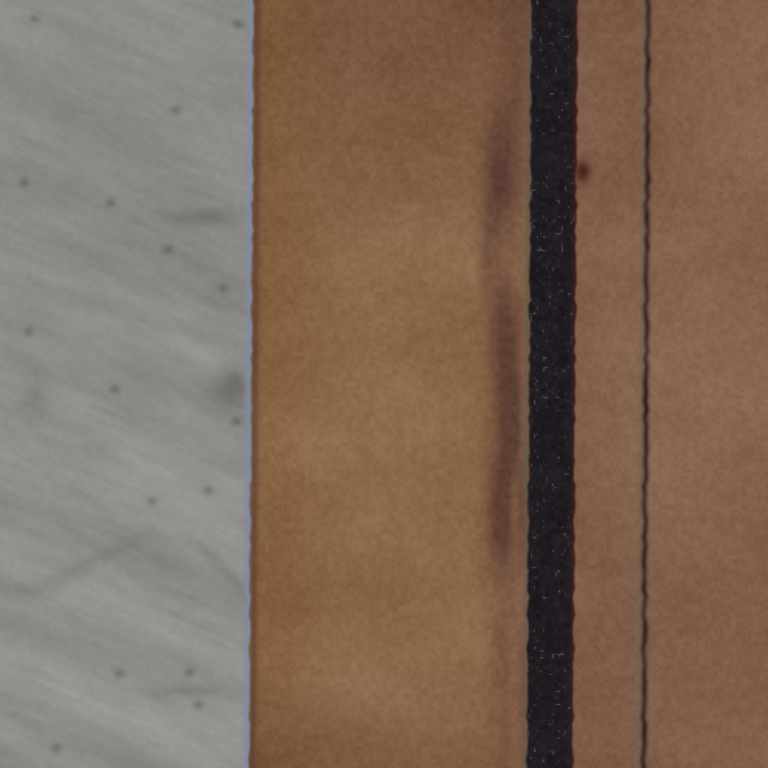
Give the GLSL for this texture, as a WebGL 2 fragment shader.

```glsl
#version 300 es
precision highp float;
uniform vec2 u_resolution;
out vec4 fragColor;

const float WALL_EDGE = 0.327;
const float BAND_LEFT = 0.689;
const float BAND_RIGHT = 0.749;
const float GROOVE_X = 0.841;
const float LEAN = 0.006;
const float SOFT = 0.0025;
const float PIT_CELL = 0.105;
const vec3 PLASTER = vec3(0.555, 0.55, 0.54);
const vec3 FRINGE = vec3(0.50, 0.54, 0.64);
const vec3 WOOD_LIGHT = vec3(0.545, 0.405, 0.290);
const vec3 WOOD_DARK = vec3(0.455, 0.325, 0.245);
const vec3 WOOD_OCHRE = vec3(0.505, 0.365, 0.235);
const vec3 WOOD_RIGHT = vec3(0.510, 0.380, 0.300);
const vec3 STAIN = vec3(0.325, 0.215, 0.190);
const vec3 BAND = vec3(0.125, 0.112, 0.130);
const vec3 RUST = vec3(0.260, 0.115, 0.095);
const vec3 GROOVE = vec3(0.190, 0.130, 0.120);

float hash(vec2 p) {
  vec3 q = fract(vec3(p.xyx) * 0.1031);
  q += dot(q, q.yzx + 33.33);
  return fract((q.x + q.y) * q.z);
}

float noise(vec2 p) {
  vec2 i = floor(p), f = fract(p);
  f = f * f * (3.0 - 2.0 * f);
  return mix(mix(hash(i), hash(i + vec2(1, 0)), f.x),
             mix(hash(i + vec2(0, 1)), hash(i + vec2(1, 1)), f.x), f.y);
}

float fbm(vec2 p) {
  float sum = 0.0, amp = 0.5;
  for (int i = 0; i < 5; i++) {
    sum += amp * noise(p);
    p = mat2(1.6, 1.2, -1.2, 1.6) * p + 7.3;
    amp *= 0.5;
  }
  return sum;
}

float blob(vec2 p, vec2 center, vec2 size) {
  vec2 d = (p - center) / size;
  return exp(-dot(d, d));
}

float line(float d, float width) { return exp(-d * d / (width * width)); }

float edge(float at, float x) { return smoothstep(at - SOFT, at + SOFT, x); }

// Small holes on a jittered grid
float pits(vec2 p) {
  vec2 cell = floor(p / PIT_CELL);
  float sum = 0.0;
  for (int j = -1; j <= 1; j++)
    for (int i = -1; i <= 1; i++) {
      vec2 id = cell + vec2(i, j) + 20.0;
      vec2 center = (id - 20.0 + vec2(hash(id), hash(id + 41.0))) * PIT_CELL;
      sum += step(0.5, hash(id + 83.0)) * blob(p, center, vec2(0.007, 0.006));
    }
  return sum;
}

vec3 plaster(vec2 p) {
  vec2 slope = vec2(p.x + 1.4 * p.y, p.y + 0.35 * p.x);
  float relief = fbm(slope * vec2(7.0, 14.0));
  float lit = relief - fbm((slope + vec2(0.008, -0.006)) * vec2(7.0, 14.0));
  float shade = 0.10 * (relief - 0.48) + 0.22 * lit + 0.02 * (0.5 - p.y);
  // Crease arching over the lower part, with soft hollows near the edge
  float arch = 0.305 - 6.0 * pow(p.x - 0.205, 2.0) * smoothstep(-0.1, 0.2, p.x);
  shade -= 0.06 * line(p.y - arch - 0.02 * (relief - 0.5), 0.012) * noise(p * 15.0 + 3.0);
  shade -= 0.11 * blob(p, vec2(0.305, 0.500), vec2(0.022, 0.024));
  shade -= 0.07 * blob(p, vec2(0.270, 0.718), vec2(0.050, 0.012));
  shade -= 0.06 * blob(p, vec2(0.045, 0.480), vec2(0.020, 0.025));
  shade -= 0.06 * blob(p, vec2(0.240, 0.100), vec2(0.050, 0.008));
  shade -= 0.10 * pits(p);
  return PLASTER + shade;
}

vec3 wood(vec2 p, float x) {
  float cloud = fbm(p * vec2(6.0, 9.0) + 11.0);
  vec3 col = mix(WOOD_LIGHT, WOOD_DARK, smoothstep(0.62, 1.02, p.y) * 0.9);
  col = mix(col, WOOD_OCHRE, 0.75 * (1.0 - smoothstep(WALL_EDGE, 0.46, x)));
  col = mix(col, WOOD_DARK, 0.5 * (1.0 - smoothstep(0.0, 0.16, p.y)));
  vec3 right = mix(WOOD_RIGHT, WOOD_DARK, 0.35 * smoothstep(0.1, -0.1, x - GROOVE_X + 0.05));
  col = mix(col, right, edge(BAND_RIGHT, x));
  col += 0.10 * (cloud - 0.48);
  // Streaked stain beside the band
  float streak = 0.55 + 0.8 * (noise(vec2(x * 70.0, p.y * 9.0)) - 0.35);
  float reach = smoothstep(0.06, 0.30, p.y) * (1.0 - smoothstep(0.76, 0.92, p.y));
  float center = 0.658 - 0.012 * smoothstep(0.45, 0.75, p.y);
  float mark = line(x - center, 0.021) * reach + 0.35 * line(x - 0.672, 0.024);
  return mix(col, STAIN, clamp(mark * streak, 0.0, 0.8));
}

void main() {
  vec2 p = gl_FragCoord.xy / u_resolution;
  float x = p.x - LEAN * (p.y - 0.5);
  float rough = 0.003 * (noise(vec2(p.y * 90.0, 4.0)) - 0.5);
  float speck = noise(p * vec2(250.0, 230.0));
  float grain = noise(p * 130.0 + 31.0) + speck - 1.0;

  // Boards and plaster with a cool rim between them
  vec3 boards = wood(p, x) + 0.032 * grain;
  boards = mix(boards, STAIN, 0.55 * line(x - WALL_EDGE - 0.005, 0.005));
  vec3 wall = plaster(p) + 0.014 * grain;
  wall = mix(wall, FRINGE, 0.8 * line(x - WALL_EDGE + 0.003, 0.005));
  vec3 col = mix(wall, boards, edge(WALL_EDGE + rough, x));

  // Dark band with a rusty right side
  vec3 dark = BAND + 0.035 * grain + 0.16 * smoothstep(0.84, 1.0, speck);
  dark = mix(dark, RUST, 0.75 * line(x - BAND_RIGHT, 0.006));
  float inside = edge(BAND_LEFT + rough, x) * (1.0 - edge(BAND_RIGHT - rough, x));
  col = mix(col, vec3(0.36, 0.34, 0.31), 0.6 * line(x - BAND_LEFT + 0.003, 0.004));
  col = mix(col, dark, inside);
  col = mix(col, RUST, 0.9 * blob(p, vec2(0.759, 0.777), vec2(0.010, 0.014)));

  // Thin groove with a pale left lip
  col = mix(col, vec3(0.43, 0.39, 0.34), 0.6 * line(x - GROOVE_X + 0.006, 0.004));
  float wear = 0.65 + 0.35 * noise(vec2(p.y * 60.0, 9.0));
  col = mix(col, GROOVE, wear * line(x - GROOVE_X - rough, 0.0038));
  fragColor = vec4(clamp(col, 0.0, 1.0), 1.0);
}
```
